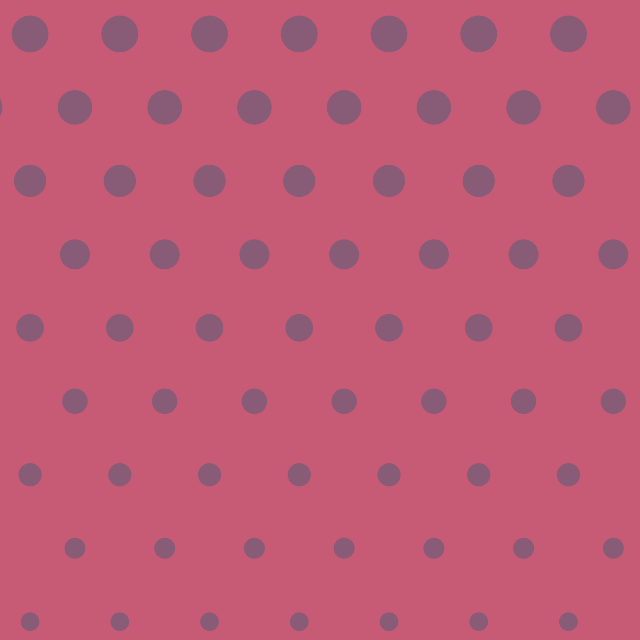
A WebGL 1 fragment shader for this pattern:

```glsl
precision highp float;
// Staggered rows of flat mauve dots on rose, growing from bottom to top.

uniform vec2 u_resolution;

const vec3 ROSE = vec3(0.780, 0.353, 0.459);
const vec3 MAUVE = vec3(0.533, 0.355, 0.465);
const vec2 SPACING = vec2(0.1402, 0.1148);      // column and row pitch
const vec2 FIRST_DOT = vec2(0.0470, 0.0286);    // centre of the lowest left dot
const float BASE_RADIUS = 0.0145;               // radius in the lowest row
const float RADIUS_STEP = 0.00177;              // growth per row

// Signed distance to the dot of the nearest staggered cell.
float dotDistance(vec2 p) {
  vec2 q = p - FIRST_DOT;
  float row = floor(q.y / SPACING.y + 0.5);
  float stagger = 0.5 * mod(row, 2.0);
  float column = floor(q.x / SPACING.x - stagger + 0.5);
  vec2 centre = vec2(column + stagger, row) * SPACING;
  float radius = max(BASE_RADIUS + RADIUS_STEP * row, 0.0);
  return length(q - centre) - radius;
}

void main() {
  float scale = min(u_resolution.x, u_resolution.y);
  vec2 p = gl_FragCoord.xy / scale;
  float halfPixel = 0.5 / scale;

  // Edge one pixel wide
  float coverage = 1.0 - smoothstep(-halfPixel, halfPixel, dotDistance(p));
  gl_FragColor = vec4(mix(ROSE, MAUVE, coverage), 1.0);
}
```
